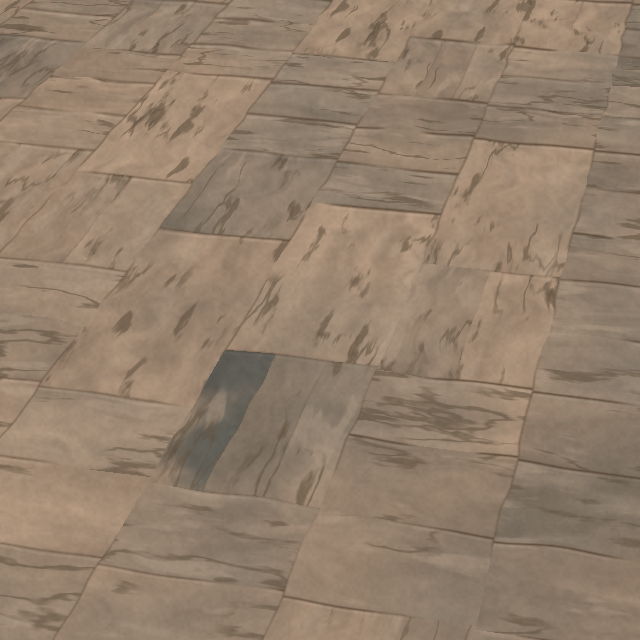
A Shadertoy shader for this texture:

```glsl
float hash(vec2 p) {
    return fract(sin(dot(p, vec2(127.1, 311.7))) * 43758.5);
}

float noise(vec2 p) {
    vec2 i = floor(p), f = fract(p);
    f = f * f * (3.0 - 2.0 * f);
    return mix(mix(hash(i), hash(i + vec2(1, 0)), f.x),
               mix(hash(i + vec2(0, 1)), hash(i + vec2(1, 1)), f.x), f.y);
}

float fbm(vec2 p) {
    float sum = 0.0, weight = 0.53;
    for (int i = 0; i < 5; i++) {
        sum += weight * noise(p);
        p = mat2(1.6, 0.5, -0.5, 1.6) * p * 1.2 + 7.3;
        weight *= 0.5;
    }
    return sum;
}

float line(float d, float width) {
    float blur = 0.8 / iResolution.y + 0.0007;
    return 1.0 - smoothstep(width - blur, width + blur, d);
}

void mainImage(out vec4 fragColor, in vec2 fragCoord) {
    vec2 p = fragCoord / iResolution.xy;

    // Perspective floor: columns meet far right, rows far left
    float depth = 1.93 - p.y;
    float along = (p.x + 11.9) / depth;
    vec2 g = vec2(((p.x - 1.225) / depth + 0.2545) / 0.168, along / 0.55);
    vec2 wobble = vec2(noise(g * 3.0), noise(g * 3.0 + 40.0)) - 0.5;
    g += wobble * vec2(0.03, 0.07);

    // Each column alternates a block of upright slabs with three flat rows
    float starts[8] = float[8](13.0, 15.04, 13.1, 14.17, 16.25, 21.8, 17.0, 20.0);
    float column = floor(g.x);
    float across = g.x - column;
    float q = g.y - starts[int(clamp(-column, 0.0, 7.0))];
    float period = floor(q / 8.0);
    float u = q - 8.0 * period;
    bool upright = u < 5.0 && column < 0.0;
    float split = mod(-column, 3.0) < 0.5 ? 3.0 : 2.0;
    float row = floor(u), low = row, high = row + 1.0, strips = 1.0;
    if (upright) {
        row = step(split, u);
        low = row * split;
        high = mix(split, 5.0, row);
        strips = row < 0.5 ? 1.0 + mod(-column, 3.0) : 1.0;
    }
    float strip = floor(across * strips);
    vec2 id = vec2(column * 7.0 + strip, period * 8.0 + row + (upright ? 50.0 : 0.0));
    float tone = hash(id);

    // Slab colour, from cool grey to warm tan
    float patches = fbm(g * vec2(1.3, 0.7) + 3.0);
    float warmth = 0.1 + 0.55 * tone + 0.3 * smoothstep(0.5, 0.0, p.x);
    if (upright) {
        warmth = split > 2.5 && row > 0.5 ? 0.15 : 0.7 + 0.3 * tone;
        if (strips > 2.5) warmth = 0.3 + 0.4 * tone;
    }
    warmth = clamp(warmth + 1.3 * (patches - 0.5), 0.0, 1.0);
    vec3 color = mix(vec3(0.51, 0.46, 0.40), vec3(0.625, 0.53, 0.445), warmth);
    color *= 0.95 + 0.11 * hash(id + 9.1);
    bool slate = upright && strips > 2.5 && strip < 0.5 && period == 0.0 && column > -3.0;
    if (slate) color = mix(vec3(0.37, 0.36, 0.33), color, smoothstep(0.5, 0.75, patches));

    // Grain and broken dark veins follow the long side of the slab
    vec2 grain = g * (upright ? vec2(7.0, 0.9) : vec2(1.7, 3.6)) + 31.0 * tone;
    float streaks = fbm(grain + 1.2 * wobble);
    color *= 1.0 + 0.26 * (streaks - 0.5);
    float ridge = 1.0 - abs(2.0 * fbm(grain * 0.8 + 12.0) - 1.0);
    float broken = smoothstep(0.52, 0.72, noise(g * vec2(2.2, 1.3) + 5.0 * tone));
    color = mix(color, vec3(0.39, 0.33, 0.26), 0.6 * broken * smoothstep(0.9, 0.99, ridge));
    float stain = smoothstep(0.68, 0.78, fbm(grain * vec2(1.1, 1.3) + 63.0));
    color = mix(color, vec3(0.38, 0.32, 0.25), 0.6 * stain);
    float chalk = smoothstep(0.64, 0.78, fbm(grain * 1.2 + 90.0));
    color = mix(color, vec3(0.67, 0.59, 0.51), 0.45 * chalk);

    // Joints: worn dark rows with a pale lip, fainter columns
    float rowScale = 0.55 * depth / along;
    float columnScale = 0.168 * depth * 0.85;
    float rowGap = min(u - low, high - u) * rowScale;
    float columnGap = min(across, 1.0 - across) * columnScale;
    float cell = fract(across * strips);
    float stripGap = min(cell, 1.0 - cell) / strips * columnScale;
    float wear = smoothstep(0.25, 0.6, noise(g * vec2(2.5, 1.5) + 20.0));
    float rowWear = wear * mix(0.45, 0.95, smoothstep(0.1, 0.7, p.x));
    float lip = line(abs((high - u) * rowScale - 0.0045), 0.0018);
    color += 0.045 * lip * wear;
    color *= 1.0 - 0.1 * rowWear * exp(-rowGap * 250.0);
    color = mix(color, vec3(0.34, 0.26, 0.19), 0.8 * rowWear * line(rowGap, 0.0013));
    color = mix(color, vec3(0.42, 0.34, 0.27), 0.4 * wear * line(columnGap, 0.0015));
    color = mix(color, vec3(0.42, 0.35, 0.28), 0.3 * wear * line(stripGap, 0.0012));

    // Fine surface speckle
    color *= 1.0 + 0.05 * (noise(p * 210.0) - 0.5) + 0.05 * (noise(p * 80.0) - 0.5);
    fragColor = vec4(color, 1.0);
}
```
